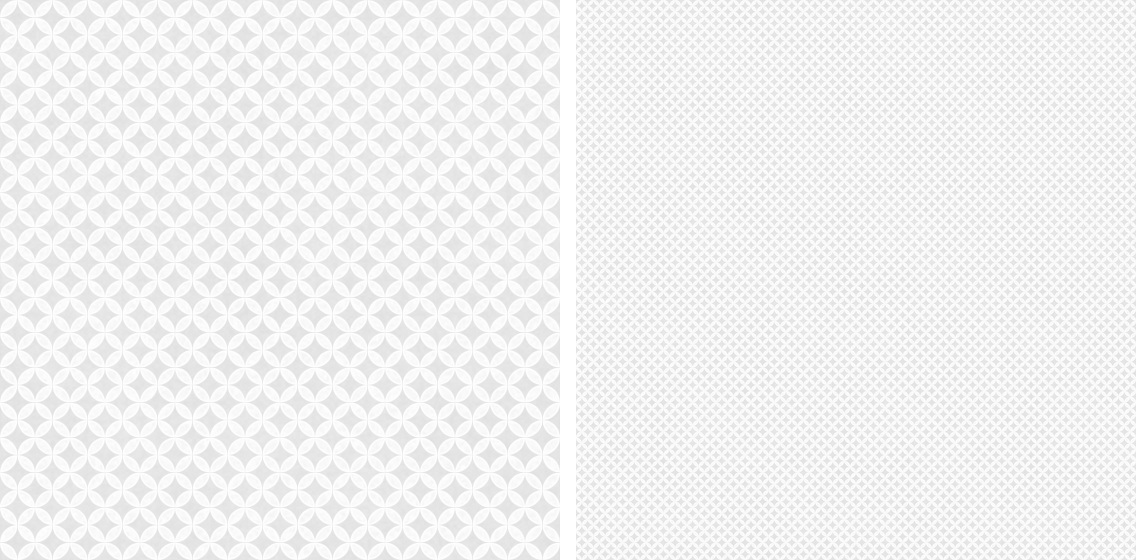
Left: one tile. Right: repeated 3 by 3.
Reproduce this pattern procedurally as a WebGL 1 fragment shader.

```glsl
precision highp float;

uniform vec2 u_resolution;

const float REPEATS = 16.0;
const float RADIUS = 0.5;
const float RIM_WIDTH = 0.05;
const vec3 GROUND_GREY = vec3(0.898);
const vec3 PETAL_WHITE = vec3(0.976);
const vec3 RIM_WHITE = vec3(0.996);

float hash(vec2 p) {
  return fract(sin(dot(p, vec2(127.1, 311.7))) * 43758.5453);
}

// Value noise that wraps after a whole number of cells
float wrappedNoise(vec2 uv, float cells) {
  vec2 p = uv * cells;
  vec2 i = floor(p);
  vec2 f = fract(p);
  f = f * f * (3.0 - 2.0 * f);
  vec2 lo = mod(i, cells);
  vec2 hi = mod(i + 1.0, cells);
  float bottom = mix(hash(lo), hash(vec2(hi.x, lo.y)), f.x);
  float top = mix(hash(vec2(lo.x, hi.y)), hash(hi), f.x);
  return mix(bottom, top, f.y);
}

// Signed distance to circles centred on whole-number points
float circleGrid(vec2 p, float radius) {
  return length(fract(p + 0.5) - 0.5) - radius;
}

// Petals are the overlaps of two circle grids offset by half a cell
float petals(vec2 p, float radius) {
  return max(circleGrid(p, radius), circleGrid(p + 0.5, radius));
}

// Paper mottling centred on zero
float paperGrain(vec2 uv) {
  float coarse = wrappedNoise(uv, 150.0) - 0.5;
  float fine = wrappedNoise(uv, 270.0) - 0.5;
  return 0.55 * coarse + 0.45 * fine;
}

void main() {
  vec2 uv = gl_FragCoord.xy / u_resolution;
  float pixel = REPEATS / min(u_resolution.x, u_resolution.y);

  float grain = paperGrain(uv);
  float cloud = wrappedNoise(uv, 9.0) - 0.5;

  // Slightly rough petal edge
  float d = petals(uv * REPEATS, RADIUS) + 0.016 * grain;
  float petalMask = 1.0 - smoothstep(-0.75 * pixel, 0.75 * pixel, d);
  float innerMask = 1.0 - smoothstep(-RIM_WIDTH - pixel, -RIM_WIDTH + pixel, d);

  // Grey ground, clean white rim, mottled petal centre
  vec3 ground = GROUND_GREY + 0.035 * grain + 0.014 * cloud;
  vec3 petal = mix(RIM_WHITE, PETAL_WHITE + 0.045 * grain, innerMask);
  gl_FragColor = vec4(mix(ground, petal, petalMask), 1.0);
}
```
